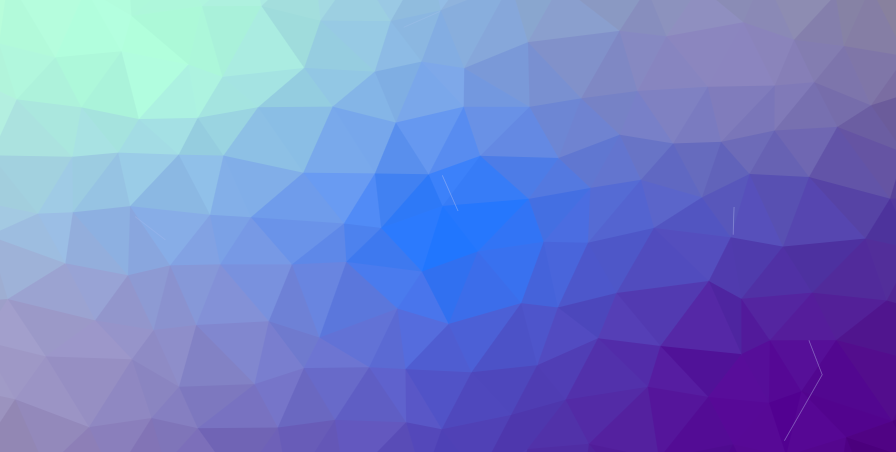
This background is drawn by a WebGL 1 fragment shader. Its source:

```glsl
precision highp float;
// Low-poly mesh of soft facets running from mint through blue to deep violet.
uniform vec2 u_resolution;

const vec2 CELL = vec2(0.135, 0.115); // mesh spacing, in canvas heights
const vec2 SHIFT = vec2(0.1, 0.243);  // mesh phase, in cells

float hash(vec2 p) {
  return fract(sin(dot(p, vec2(127.1, 311.7))) * 43758.5453);
}

// Gentle rise and fall of the mesh rows, in cells
float rowWave(float x) {
  return 0.38 * sin(0.44 * (x - 8.35));
}

// Jittered mesh point; odd rows are moved half a cell sideways
vec2 meshPoint(vec2 id) {
  vec2 jitter = vec2(hash(id), hash(id + 57.3)) - 0.5;
  vec2 point = id + vec2(0.5 * mod(id.y, 2.0), 0.0) + 0.6 * jitter;
  return point + vec2(0.0, rowWave(point.x));
}

// Elliptical glow that is 1 at its centre
float glow(vec2 p, vec2 centre, vec2 radius) {
  vec2 d = (p - centre) / radius;
  return exp(-dot(d, d));
}

// Blend three colours along t from 0 to 1
vec3 ramp(vec3 a, vec3 b, vec3 c, float t) {
  return t < 0.5 ? mix(a, b, 2.0 * t) : mix(b, c, 2.0 * t - 1.0);
}

// Smooth colour field; p is in canvas heights
vec3 colourField(vec2 p) {
  vec2 uv = clamp(p / vec2(u_resolution.x / u_resolution.y, 1.0), 0.0, 1.0);
  p = uv * vec2(1.984, 1.0);
  vec3 top = ramp(vec3(0.75, 1.0, 0.86), vec3(0.56, 0.72, 0.89), vec3(0.52, 0.50, 0.58), uv.x);
  vec3 middle = ramp(vec3(0.63, 0.78, 0.89), vec3(0.33, 0.50, 0.95), vec3(0.31, 0.21, 0.62), uv.x);
  vec3 bottom = ramp(vec3(0.58, 0.53, 0.70), vec3(0.32, 0.27, 0.73), vec3(0.28, 0.0, 0.42), uv.x);
  vec3 colour = ramp(bottom, middle, top, uv.y);
  colour = mix(colour, vec3(0.69, 1.0, 0.86), glow(p, vec2(0.31, 0.90), vec2(0.38, 0.21)));
  colour = mix(colour, vec3(0.57, 0.52, 0.76), 0.7 * glow(p, vec2(1.60, 0.87), vec2(0.33, 0.18)));
  colour = mix(colour, vec3(0.64, 0.57, 0.77), 0.6 * glow(p, vec2(0.15, 0.23), vec2(0.40, 0.18)));
  colour = mix(colour, vec3(0.34, 0.0, 0.59), 0.85 * glow(p, vec2(1.72, 0.10), vec2(0.36, 0.23)));
  return mix(colour, vec3(0.11, 0.46, 1.0), 0.95 * glow(p, vec2(1.01, 0.49), vec2(0.20, 0.16)));
}

// Signed distance to the line a-b, positive on its left
float leftOf(vec2 p, vec2 a, vec2 b) {
  vec2 e = b - a;
  return (e.x * (p.y - a.y) - e.y * (p.x - a.x)) / length(e);
}

// Facet colour in rgb, weighted by its coverage in a
vec4 facet(vec2 q, vec2 a, vec2 b, vec2 c, float pixel) {
  float inside = min(leftOf(q, a, b), min(leftOf(q, b, c), leftOf(q, c, a)));
  float cover = clamp(0.5 + inside / pixel, 0.0, 1.0);
  vec2 centre = (a + b + c) / 3.0;
  vec3 colour = colourField((centre - SHIFT) * CELL) + 0.03 * (hash(centre) - 0.5);
  return vec4(colour, 1.0) * cover;
}

// Thin pale seam between a and b
float seam(vec2 p, vec2 a, vec2 b) {
  vec2 e = b - a;
  float d = length(p - a - e * clamp(dot(p - a, e) / dot(e, e), 0.0, 1.0));
  return 1.0 - smoothstep(0.0, 0.0005 + 0.8 / u_resolution.y, d);
}

void main() {
  vec2 p = gl_FragCoord.xy / u_resolution.y;
  vec2 q = p / CELL + SHIFT;
  float pixel = 1.0 / (u_resolution.y * CELL.y);

  // Two triangles per cell, over the nearby cells
  vec2 home = floor(q - vec2(0.0, rowWave(q.x)));
  vec4 sum = vec4(colourField(p), 1.0) * 0.0001;
  for (int j = -1; j <= 1; j++) {
    for (int i = -1; i <= 1; i++) {
      vec2 id = home + vec2(float(i), float(j));
      vec2 a = meshPoint(id);
      vec2 b = meshPoint(id + vec2(1.0, 0.0));
      vec2 c = meshPoint(id + vec2(0.0, 1.0));
      vec2 d = meshPoint(id + vec2(1.0, 1.0));
      bool odd = mod(id.y, 2.0) > 0.5;
      sum += facet(q, a, b, odd ? d : c, pixel);
      sum += facet(q, odd ? a : b, d, c, pixel);
    }
  }
  vec3 colour = sum.rgb / sum.a;

  // Hairline seams
  float line = seam(p, vec2(0.979, 0.611), vec2(1.013, 0.534));
  line = max(line, seam(p, vec2(1.790, 0.246), vec2(1.819, 0.171)));
  line = max(line, seam(p, vec2(1.819, 0.171), vec2(1.736, 0.026)));
  line = max(line, seam(p, vec2(1.624, 0.541), vec2(1.622, 0.482)));
  line = max(line, 0.5 * seam(p, vec2(0.894, 0.940), vec2(0.972, 0.974)));
  line = max(line, 0.5 * seam(p, vec2(0.300, 0.520), vec2(0.365, 0.470)));
  gl_FragColor = vec4(mix(colour, vec3(0.75, 0.78, 0.95), 0.35 * line), 1.0);
}
```
